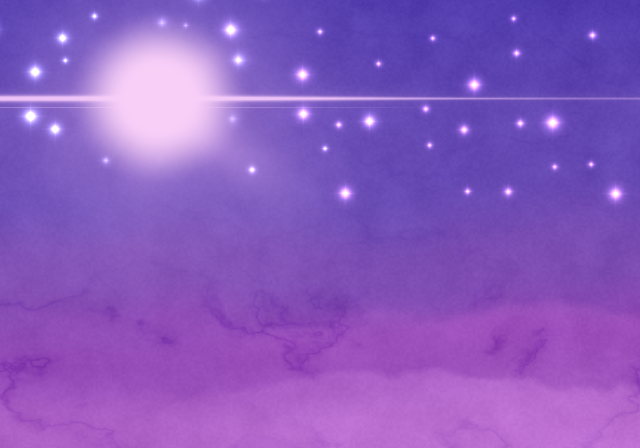
A WebGL 2 fragment shader for this background:

```glsl
#version 300 es
precision highp float;

uniform vec2 u_resolution;
out vec4 outColor;

float hash(vec2 p) {
  vec3 q = fract(p.xyx * 0.1031);
  q += dot(q, q.yzx + 33.33);
  return fract((q.x + q.y) * q.z);
}

float noise(vec2 p) {
  vec2 i = floor(p), f = fract(p);
  f = f * f * (3.0 - 2.0 * f);
  return mix(mix(hash(i), hash(i + vec2(1, 0)), f.x),
             mix(hash(i + vec2(0, 1)), hash(i + vec2(1, 1)), f.x), f.y);
}

float fbm(vec2 p) {
  float sum = 0.0, amp = 0.5;
  for (int i = 0; i < 6; i++) {
    sum += amp * noise(p);
    p = mat2(1.6, 1.2, -1.2, 1.6) * p + 17.0;
    amp *= 0.5;
  }
  return sum;
}

// Thin dark creases along the middle contour of a warped noise
float veins(vec2 p) {
  vec2 warp = vec2(fbm(p + 5.0), fbm(p + 31.0));
  float crease = abs(fbm(p + 1.8 * warp) - 0.5);
  return exp(-crease * 38.0);
}

// Soft beam leaving the origin along a direction
float beam(vec2 d, vec2 dir, float spread, float reach) {
  float along = dot(d, dir);
  float across = dot(d, vec2(-dir.y, dir.x));
  float width = 0.025 + spread * max(along, 0.0);
  return smoothstep(0.0, 0.12, along) * exp(-across * across / (width * width))
       * (1.0 - smoothstep(0.1, reach, along));
}

vec3 skyColor(vec2 p) {
  float drift = fbm(p * vec2(2.5, 5.0) + 3.0) - 0.5;
  float h = p.y + 0.14 * drift - 0.03 * p.x;
  vec3 c = mix(vec3(0.67, 0.37, 0.77), vec3(0.57, 0.28, 0.71), smoothstep(0.02, 0.2, h));
  c = mix(c, vec3(0.49, 0.30, 0.70), smoothstep(0.2, 0.37, h));
  c = mix(c, vec3(0.39, 0.28, 0.70), smoothstep(0.35, 0.58, h));
  c = mix(c, vec3(0.30, 0.22, 0.67), smoothstep(0.6, 1.02, h));

  // Pale cloud shelves with ragged upper edges
  float ragged = 0.13 * (fbm(p * vec2(5.0, 7.0) + 40.0) - 0.5);
  float low = 0.12 + 0.035 * sin(p.x * 3.2 - 1.2) + ragged;
  float high = 0.29 + 0.03 * sin(p.x * 5.0 - 4.0) + ragged;
  float right = smoothstep(0.2, 0.9, p.x);
  c += vec3(0.07, 0.07, 0.05) * right * smoothstep(0.012, -0.012, p.y - low);
  c += vec3(0.055, 0.035, 0.03) * right * smoothstep(0.02, -0.02, p.y - high)
     * smoothstep(-0.2, 0.0, p.y - high);

  // Creased paper, strongest in the lower clouds
  float crease = veins(p * vec2(3.0, 5.0));
  float lowMask = smoothstep(0.4, 0.25, p.y) * (0.5 + 0.5 * smoothstep(0.0, 0.15, p.y));
  c -= crease * (0.018 + 0.075 * lowMask) * vec3(0.9, 1.0, 0.5);
  c += 0.07 * (fbm(p * 16.0) - 0.5) + 0.025 * (noise(p * 190.0) - 0.5);
  return c;
}

// Scattered stars: one candidate per grid cell, thinning out downwards
vec3 stars(vec2 p) {
  vec3 sum = vec3(0.0);
  vec2 cell = floor(p / 0.1);
  for (int j = -1; j <= 1; j++)
  for (int i = -1; i <= 1; i++) {
    vec2 id = cell + vec2(i, j);
    vec2 at = (id + 0.1 + 0.8 * vec2(hash(id + 11.0), hash(id + 57.0))) * 0.1;
    float keep = step(hash(id + 83.0), 0.62 * smoothstep(0.3, 0.75, at.y));
    float size = mix(0.55, 1.35, pow(hash(id + 29.0), 2.0));
    vec2 d = abs(p - at) / (0.0085 * size);
    float r2 = dot(d, d);
    float spikes = exp(-d.x * 0.9 - d.y * 5.0) + exp(-d.y * 0.9 - d.x * 5.0);
    float light = 0.75 * exp(-r2 * 1.1) + 0.33 * exp(-r2 * 0.28) + 0.35 * spikes;
    vec3 tint = mix(vec3(0.80, 0.86, 0.95), vec3(0.98, 0.68, 0.90),
                    smoothstep(0.3, 0.9, at.x + 0.5 * hash(id + 7.0) - 0.2));
    sum += keep * light * tint * (0.45 + 0.4 * size);
  }
  return sum;
}

void main() {
  vec2 p = gl_FragCoord.xy / u_resolution.y;
  vec3 color = skyColor(p);
  vec2 d = p - vec2(0.354, 0.78);
  float r = length(d * vec2(0.96, 1.0));

  // Wide halo and slanting beams
  float haze = 0.42 * exp(-r * r / 0.07) + 0.16 * exp(-r * 2.6);
  haze += 0.27 * beam(d, normalize(vec2(1.0, -0.74)), 0.16, 0.62);
  haze += 0.16 * beam(d, normalize(vec2(1.0, 0.75)), 0.1, 0.28);
  haze += 0.10 * beam(d, normalize(vec2(-0.16, -1.0)), 0.14, 0.42);
  color = mix(color, vec3(0.82, 0.64, 0.93), clamp(haze, 0.0, 1.0));

  // Stars, then the horizontal flare and its faint lower line
  color += stars(p) * (1.0 - smoothstep(0.24, 0.12, r));
  float fade = mix(1.0, 0.3, smoothstep(0.3, 1.4, p.x));
  float thick = mix(0.0065, 0.0026, smoothstep(0.4, 1.1, p.x));
  float flare = exp(-d.y * d.y / (thick * thick)) + 0.22 * exp(-abs(d.y) / 0.012);
  float thread = 0.3 * smoothstep(0.0025, 0.0, abs(d.y + 0.02)) * smoothstep(1.15, 0.5, p.x);
  color = mix(color, vec3(0.95, 0.78, 0.98), clamp((flare + thread) * fade, 0.0, 0.95));

  // Bright flat core
  float core = 1.0 - smoothstep(0.07, 0.2, r);
  color = mix(color, vec3(0.97, 0.81, 0.97), core);
  outColor = vec4(clamp(color, 0.0, 1.0), 1.0);
}
```
